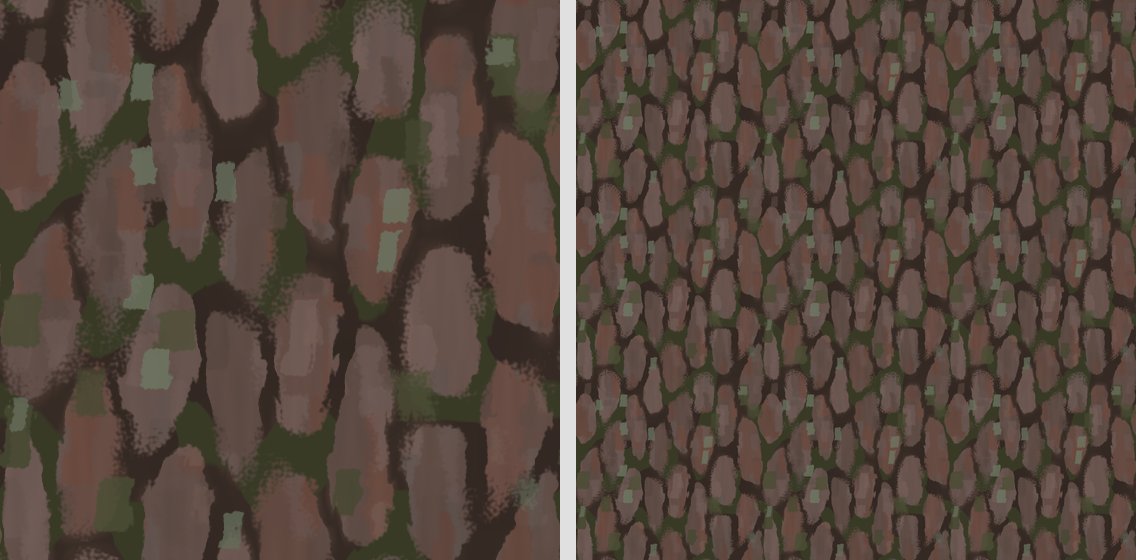
Left: one tile. Right: repeated 3 by 3.
Write a Shadertoy shader that draws this texture.

```glsl
// Hand-painted tree bark: tall tapering plates over dark cracks, with moss and lichen.
// Plates are a stretched, staggered Voronoi pattern with rounded corners; brush dabs
// are jittered boxes with ragged, dry edges. All cells and noise wrap, so it tiles.

const vec2 PLATE_CELLS = vec2(8.0, 3.0);   // even column count keeps the stagger periodic
const float CRACK_WIDTH = 0.085;           // half width, in plate cells
const float CORNER_SHARPNESS = 13.0;
const float GRAIN_SCALE = 130.0;

const vec3 CRACK = vec3(0.205, 0.160, 0.138);
const vec3 CRACK_EDGE = vec3(0.275, 0.215, 0.185);
const vec3 DEEP_MOSS = vec3(0.220, 0.228, 0.150);
const vec3 MOSS = vec3(0.285, 0.295, 0.200);
const vec3 LICHEN = vec3(0.410, 0.440, 0.365);
const vec3 MAUVE = vec3(0.430, 0.350, 0.330);
const vec3 GREY = vec3(0.390, 0.340, 0.325);
const vec3 BROWN = vec3(0.355, 0.285, 0.258);
const vec3 RUST = vec3(0.415, 0.280, 0.235);
const vec3 TAN = vec3(0.455, 0.365, 0.330);

// Integer hash of a wrapped cell
vec3 hash3(vec2 cell, vec2 period, float seed) {
    uvec3 v = uvec3(vec3(mod(cell + 0.5, period), seed));
    v = v * 1664525u + 1013904223u;
    v.x += v.y * v.z; v.y += v.z * v.x; v.z += v.x * v.y;
    v ^= v >> 16u;
    v.x += v.y * v.z; v.y += v.z * v.x; v.z += v.x * v.y;
    return vec3(v >> 16u) / 65535.0;
}

float slope(vec2 cell, vec2 offset, vec2 period) {
    float angle = 6.2832 * hash3(cell, period, 7.0).x;
    return dot(vec2(cos(angle), sin(angle)), offset);
}

// Gradient noise with a whole number of repeats per canvas
float noise(vec2 p, vec2 period) {
    p *= period;
    vec2 c = floor(p), f = p - c, e = vec2(1.0, 0.0);
    vec2 u = f * f * f * (f * (f * 6.0 - 15.0) + 10.0);
    return mix(mix(slope(c, f, period), slope(c + e.xy, f - e.xy, period), u.x),
               mix(slope(c + e.yx, f - e.yx, period), slope(c + e.xx, f - e.xx, period), u.x), u.y);
}

vec2 plateCentre(vec2 cell) {
    float odd = step(1.0, mod(cell.x + 0.5, 2.0));
    vec2 jitter = hash3(cell, PLATE_CELLS, 1.0).xy - 0.5;
    return cell + vec2(0.5, 0.25 + 0.5 * odd) + vec2(0.5, 0.6) * jitter;
}

// Rounded distance to the plate border; also yields the plate's cell
float plateDistance(vec2 p, out vec2 plate) {
    p *= PLATE_CELLS;
    vec2 home = floor(p), nearest = vec2(0.0);
    float best = 100.0;
    for (int j = -1; j <= 1; j++)
    for (int i = -1; i <= 1; i++) {
        vec2 cell = home + vec2(i, j);
        vec2 r = plateCentre(cell) - p;
        if (dot(r, r) < best) { best = dot(r, r); nearest = r; plate = cell; }
    }
    float sum = 0.0;
    for (int j = -2; j <= 2; j++)
    for (int i = -2; i <= 2; i++) {
        if (i == 0 && j == 0) continue;
        vec2 r = plateCentre(plate + vec2(i, j)) - p;
        float border = dot(0.5 * (r + nearest), normalize(r - nearest));
        sum += exp(-CORNER_SHARPNESS * border);
    }
    return -log(sum) / CORNER_SHARPNESS;
}

// Scatter upright brush dabs over a base colour
vec3 paintDabs(vec3 base, vec3 paint, vec2 p, vec2 cells, vec2 size,
               float density, float opacity, float grain, float seed) {
    vec2 home = floor(p * cells);
    for (int j = -1; j <= 1; j++)
    for (int i = -1; i <= 1; i++) {
        vec2 cell = home + vec2(i, j);
        vec3 place = hash3(cell, cells, seed), look = hash3(cell, cells, seed + 1.0);
        if (place.z > density) continue;
        vec2 q = p - (cell + 0.5 + 0.7 * (place.xy - 0.5)) / cells;
        q.x += 0.3 * (look.x - 0.5) * q.y;
        vec2 halfSize = size * mix(vec2(0.7), vec2(1.25), look.yz);
        float radius = 0.4 * halfSize.x;
        vec2 b = abs(q) - halfSize + radius;
        float d = length(max(b, 0.0)) + min(max(b.x, b.y), 0.0) - radius;
        float soft = mix(0.002, 0.012, look.x * look.x);
        float cover = smoothstep(soft, -soft, d + 1.6 * soft * grain);
        vec3 tint = paint * (0.94 + 0.12 * look.y);
        base = mix(base, tint, cover * opacity * (0.75 + 0.25 * look.z));
    }
    return base;
}

void mainImage(out vec4 fragColor, in vec2 fragCoord) {
    vec2 uv = fragCoord / iResolution.xy;
    float grain = noise(uv, vec2(GRAIN_SCALE));
    float broad = noise(uv, vec2(5.0, 4.0));
    float patches = noise(uv + 0.37, vec2(6.0, 5.0));

    // Ragged, stepped outlines like the ends of brush strokes
    vec2 p = uv + 0.005 * vec2(noise(uv, vec2(34.0, 26.0)), noise(uv + 0.5, vec2(34.0, 26.0)));
    p.x += 0.009 * smoothstep(-0.1, 0.1, noise(uv, vec2(26.0, 15.0)));
    vec2 bent = p + vec2(0.022, 0.03) * vec2(broad, patches);
    vec2 plate;
    float d = plateDistance(bent, plate) - CRACK_WIDTH - 0.09 * noise(uv + 0.2, vec2(9.0, 6.0));

    // Cracks: dark ground, brown fringes, deep moss
    vec3 col = CRACK * (1.0 + 0.12 * broad);
    col = mix(col, CRACK_EDGE, 0.8 * smoothstep(-0.09, 0.0, d) * smoothstep(-0.1, 0.25, broad));
    col = mix(col, DEEP_MOSS, smoothstep(0.07, 0.11, noise(p + 0.37, vec2(6.0, 5.0))));

    // Plates: a tone for each, then layered translucent strokes
    vec3 tone = hash3(plate, PLATE_CELLS, 3.0);
    vec3 bark = mix(mix(BROWN, MAUVE, tone.x), RUST, 0.6 * smoothstep(0.55, 0.9, tone.y));
    bark = paintDabs(bark, BROWN, p, vec2(12.0, 7.0), vec2(0.024, 0.065), 0.55, 0.75, grain, 11.0);
    bark = paintDabs(bark, GREY, p, vec2(13.0, 6.0), vec2(0.022, 0.060), 0.40, 0.65, grain, 21.0);
    bark = paintDabs(bark, RUST, p, vec2(11.0, 7.0), vec2(0.022, 0.055), 0.42, 0.75, grain, 31.0);
    bark = paintDabs(bark, MAUVE, p, vec2(14.0, 7.0), vec2(0.020, 0.060), 0.45, 0.75, grain, 41.0);
    bark = paintDabs(bark, TAN, p, vec2(12.0, 8.0), vec2(0.014, 0.040), 0.18, 0.60, grain, 51.0);
    bark *= 1.0 + 0.05 * noise(uv, vec2(48.0, 7.0));
    float soft = mix(0.015, 0.09, smoothstep(0.0, 0.35, noise(uv + 0.6, vec2(7.0, 8.0))));
    col = mix(col, bark, smoothstep(-soft, soft, d + 1.5 * soft * grain));

    // Loose dabs, moss and lichen crossing the plate edges
    col = paintDabs(col, BROWN, p, vec2(9.0, 7.0), vec2(0.024, 0.034), 0.12, 0.85, grain, 61.0);
    col = paintDabs(col, MOSS, p, vec2(7.0, 6.0), vec2(0.030, 0.046), 0.30, 0.90, grain, 71.0);
    col = paintDabs(col, LICHEN, p, vec2(6.0, 5.0), vec2(0.019, 0.030), 0.38, 0.90, 1.5 * grain, 81.0);

    fragColor = vec4(col, 1.0);
}
```
